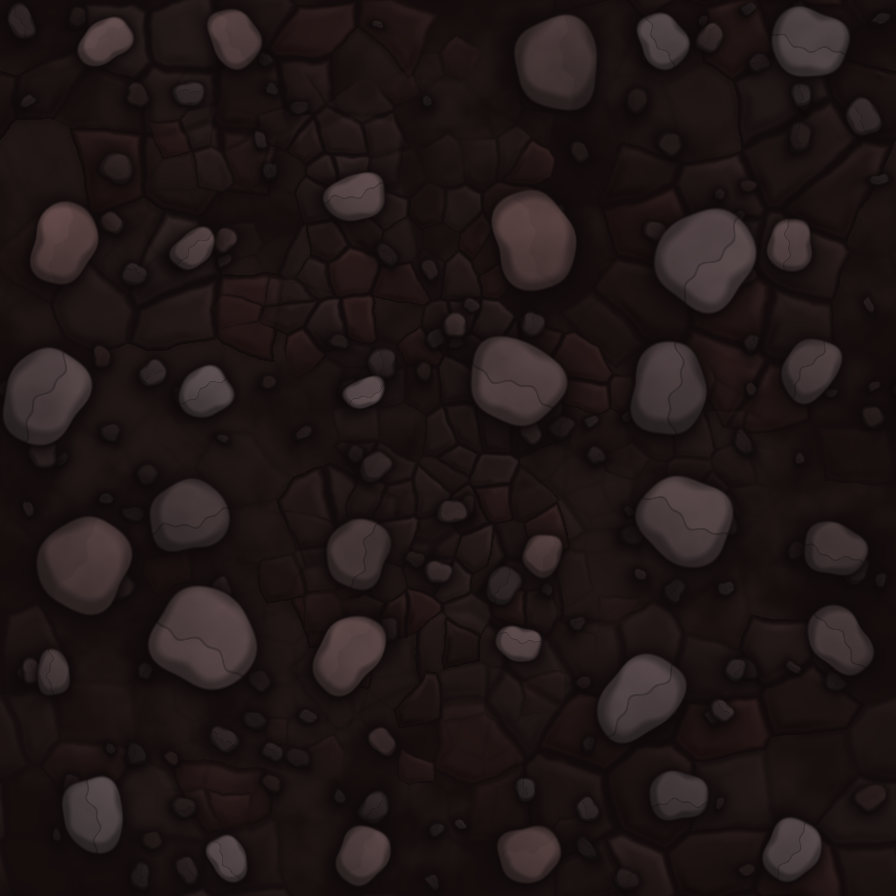
Write a WebGL 2 fragment shader that draws this texture.

```glsl
#version 300 es
precision highp float;
// Dark earth with half-buried cobbles and scattered pale pebbles, tiling.
// Soil is wrapped fbm, cobbles are Voronoi cells with dark joints, and
// pebbles are jittered, rotated superellipses with shaded rims and cracks.

uniform vec2 u_resolution;
out vec4 fragColor;

const vec2 LIGHT = vec2(0.45, 0.89);
const vec3 SHADOW = vec3(0.062, 0.036, 0.037);

float hash(vec2 p) {
  return fract(sin(dot(p, vec2(127.1, 311.7))) * 43758.5453);
}

vec2 hash2(vec2 p) {
  return vec2(hash(p), hash(p + vec2(37.3, 91.7)));
}

// Value noise that repeats every n cells
float noise(vec2 p, float n) {
  vec2 i = floor(p), f = fract(p);
  f = f * f * (3.0 - 2.0 * f);
  vec2 a = mod(i, n), b = mod(i + 1.0, n);
  return mix(mix(hash(a), hash(vec2(b.x, a.y)), f.x),
             mix(hash(vec2(a.x, b.y)), hash(b), f.x), f.y);
}

float fbm(vec2 uv, float n) {
  float sum = 0.0, amp = 0.5;
  for (int i = 0; i < 5; i++) {
    sum += amp * noise(uv * n, n);
    n *= 2.0;
    amp *= 0.5;
  }
  return sum / 0.97;
}

// Packed, low-contrast stones; only patches of cells rise out of the soil
vec3 cobbles(vec3 col, vec2 uv, float n, float seed) {
  vec2 p = uv * n, cell = floor(p), f = fract(p);
  vec2 near = vec2(0.0), id = vec2(0.0);
  float best = 1e3, border = 1e3;
  for (int y = -1; y <= 1; y++)
  for (int x = -1; x <= 1; x++) {
    vec2 o = vec2(x, y), k = mod(cell + o, n);
    vec2 r = o + 0.1 + 0.8 * hash2(k + seed) - f;
    if (dot(r, r) < best) { best = dot(r, r); near = r; id = k; }
  }
  for (int y = -2; y <= 2; y++)
  for (int x = -2; x <= 2; x++) {
    vec2 o = vec2(x, y);
    vec2 r = o + 0.1 + 0.8 * hash2(mod(cell + o, n) + seed) - f;
    vec2 gap = r - near;
    if (dot(gap, gap) > 1e-4) border = min(border, dot(0.5 * (near + r), normalize(gap)));
  }
  vec2 h = hash2(id + seed + 51.0);
  float raised = smoothstep(0.42, 0.62, 0.6 * noise(id / n * 6.0 + seed, 6.0) + 0.4 * h.x);
  vec3 face = mix(vec3(0.105, 0.066, 0.064), vec3(0.148, 0.108, 0.107), h.y);
  face = mix(face, vec3(0.145, 0.083, 0.08), step(0.87, h.x) * 0.7);
  face *= 0.82 + 0.36 * fbm(uv, 16.0);
  float facing = dot(normalize(-near + 1e-4), LIGHT);
  float rim = smoothstep(0.05, 0.11, border) * (1.0 - smoothstep(0.11, 0.26, border));
  face += vec3(0.034, 0.029, 0.029) * rim * facing;
  face *= 1.0 + 0.2 * dot(-near, LIGHT);
  float joint = 1.0 - smoothstep(0.015, 0.1, border);
  col = mix(col, face, raised * 0.85);
  return mix(col, SHADOW, joint * mix(0.15, 0.85, raised));
}

// Separate pebbles, one at most per cell; size is in cell widths
vec3 pebbles(vec3 col, vec2 uv, float n, vec2 size, float share, vec3 tone, float seed) {
  vec2 p = uv * n, cell = floor(p), f = fract(p);
  vec2 at = vec2(0.0), turned = vec2(0.0), id = vec2(0.0);
  float dist = 1e3, radius = 1.0;
  for (int y = -1; y <= 1; y++)
  for (int x = -1; x <= 1; x++) {
    vec2 o = vec2(x, y), k = mod(cell + o, n) + seed;
    vec2 h = hash2(k + 13.0), g = hash2(k + 29.0);
    if (g.x > share) continue;
    float r = mix(size.x, size.y, pow(h.x, 1.2));
    vec2 q = (f - o - 0.22 - 0.56 * hash2(k)) / r;
    float a = 6.283 * h.y, c = cos(a), s = sin(a);
    vec2 t = mat2(c, -s, s, c) * q;
    float ang = atan(t.y, t.x);
    vec2 e = pow(abs(t / vec2(1.06, mix(0.7, 1.0, g.y))), vec2(2.5));
    float wobble = 0.05 * sin(3.0 * ang + 9.0 * g.y) + 0.025 * sin(5.0 * ang + 7.0 * h.x);
    float d = (pow(e.x + e.y, 0.4) - 1.0 - wobble) * r / n;
    if (d < dist) { dist = d; at = q; turned = t; id = k; radius = r / n; }
  }
  if (dist > 0.1) return col;
  vec2 h = hash2(id + 71.0);
  float depth = -dist / radius;

  // Contact shadow, heavier below
  float reach = 0.006 + 0.12 * radius;
  float halo = exp(-max(dist, 0.0) / reach) * (0.85 - 0.15 * dot(at, LIGHT));
  col = mix(col, SHADOW * 0.85, clamp(halo, 0.0, 0.95));

  // Flat top, darker bevel, gentle light and mottling
  vec3 face = tone * mix(0.78, 1.08, h.x);
  face *= mix(vec3(1.03, 0.97, 0.96), vec3(0.93, 1.01, 1.05), h.y);
  float bevel = 0.07 * sin(turned.x * 5.0 + h.x * 6.0);
  float top = smoothstep(0.06, 0.3, depth + bevel + 0.1 * dot(at, LIGHT));
  face *= mix(0.66, 1.0, top) * (1.0 + 0.13 * dot(at, LIGHT));
  face *= 0.85 + 0.3 * fbm(uv, 20.0);

  // Hairline crack and a soft facet on one side of it
  float line = turned.y + 0.12 * sin(turned.x * 4.0 + h.y * 9.0) + 0.05 * sin(turned.x * 11.0) + 0.5 * (h.x - 0.5);
  float crack = 1.0 - smoothstep(0.01, 0.04, abs(line));
  face *= 1.0 - 0.24 * crack * step(0.35, h.y);
  face *= 1.0 - 0.07 * smoothstep(-0.02, 0.04, line);
  return mix(col, face, smoothstep(0.0018, -0.0022, dist));
}

void main() {
  vec2 uv = gl_FragCoord.xy / u_resolution;
  vec2 warp = vec2(fbm(uv, 9.0), fbm(uv + vec2(0.37, 0.61), 9.0)) - 0.5;
  vec2 bent = uv + 0.035 * warp;

  // Soil
  float earth = 0.65 * fbm(bent, 6.0) + 0.35 * fbm(uv, 24.0);
  vec3 col = mix(vec3(0.082, 0.049, 0.048), vec3(0.126, 0.086, 0.084), smoothstep(0.32, 0.68, earth));

  // Buried stones, large then small
  col = cobbles(col, bent, 13.0, 3.0);
  col = mix(col, cobbles(col, bent, 24.0, 17.0), smoothstep(0.4, 0.55, fbm(uv, 4.0)));

  // Loose stones, dim to pale
  col = pebbles(col, bent, 22.0, vec2(0.14, 0.32), 0.2, vec3(0.145, 0.106, 0.106), 101.0);
  col = pebbles(col, uv, 13.0, vec2(0.15, 0.28), 0.17, vec3(0.195, 0.15, 0.151), 157.0);
  col = pebbles(col, uv, 6.0, vec2(0.13, 0.33), 0.86, vec3(0.325, 0.258, 0.258), 211.0);
  fragColor = vec4(col, 1.0);
}
```
